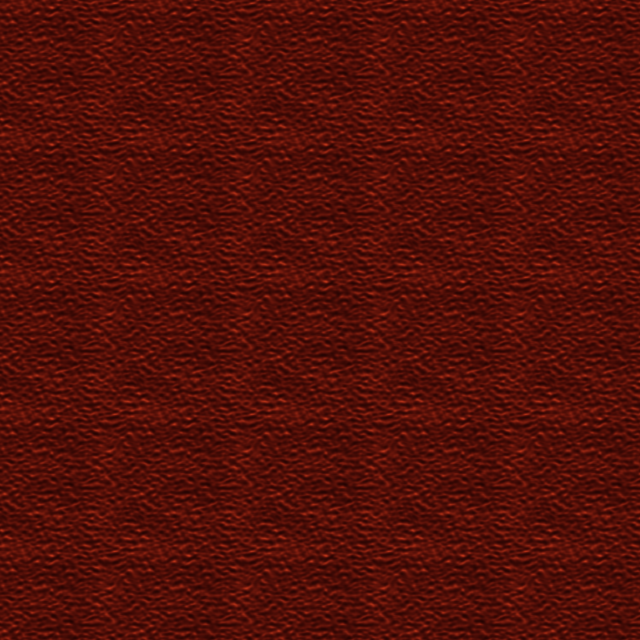
Give the GLSL for this texture, as a WebGL 2 fragment shader.

```glsl
#version 300 es
precision highp float;
// Dark red leather: a repeating tile of fine, short, mostly horizontal grain.
// Periodic gradient noise gives a height field, lit from above by a height
// difference; slow noise and soft patches vary the tone before colouring.

uniform vec2 u_resolution;
out vec4 fragColor;

const float TAU = 6.2831853;
const float TILE_SIZE = 0.2141;              // tile edge in canvas units
const vec2 COARSE_CELLS = vec2(20.0, 33.0);  // noise cells per tile
const vec2 FINE_CELLS = vec2(27.0, 41.0);
const vec2 WARP_CELLS = vec2(7.0, 8.0);
const vec2 TONE_CELLS = vec2(3.0, 5.0);
const float FINE_WEIGHT = 0.5;
const float WARP_AMOUNT = 0.016;
const vec2 LIGHT_STEP = vec2(0.005, 0.022);  // in tile units
const float RELIEF_GAIN = 2.9;
const float TONE_GAIN = 0.7;
const float TONE_OFFSET = -0.05;             // balances the bright patches
const vec3 MID_COLOR = vec3(0.315, 0.057, 0.029);
const vec3 COLOR_SPREAD = vec3(0.24, 0.37, 0.35);

// Integer hash of a lattice cell, mapped to a unit gradient.
vec2 gradientAt(vec2 cell, vec2 period, uint seed) {
    uvec2 c = uvec2(mod(cell, period));
    uint h = c.x * 1597u + c.y * 51749u + seed * 7919u;
    h = (h ^ (h >> 15)) * 73939u;
    h = (h ^ (h >> 13)) * 91193u;
    h ^= h >> 16;
    float angle = TAU * float(h & 65535u) / 65536.0;
    return vec2(cos(angle), sin(angle));
}

// Gradient noise that repeats once per tile.
float tileNoise(vec2 tilePos, vec2 cells, uint seed) {
    vec2 p = tilePos * cells;
    vec2 i = floor(p);
    vec2 f = p - i;
    vec2 w = f * f * f * (f * (f * 6.0 - 15.0) + 10.0);
    vec2 e = vec2(1.0, 0.0);
    float a = dot(gradientAt(i, cells, seed), f);
    float b = dot(gradientAt(i + e.xy, cells, seed), f - e.xy);
    float c = dot(gradientAt(i + e.yx, cells, seed), f - e.yx);
    float d = dot(gradientAt(i + e.xx, cells, seed), f - e.xx);
    return mix(mix(a, b, w.x), mix(c, d, w.x), w.y);
}

float grainHeight(vec2 p) {
    return tileNoise(p, COARSE_CELLS, 1u)
         + FINE_WEIGHT * tileNoise(p, FINE_CELLS, 2u);
}

// Soft elliptical patch, wrapped at the tile edges.
float softPatch(vec2 p, vec2 center, vec2 radius) {
    vec2 d = (fract(p - center + 0.5) - 0.5) / radius;
    return exp(-dot(d, d));
}

void main() {
    vec2 uv = gl_FragCoord.xy / u_resolution.y;
    vec2 p = uv / TILE_SIZE;

    // Bend the rows gently so the grain drifts into diagonals.
    vec2 bend = vec2(tileNoise(p, WARP_CELLS, 3u), tileNoise(p, WARP_CELLS, 4u));
    vec2 q = p + WARP_AMOUNT * bend;

    // Raking light over the grain.
    float relief = RELIEF_GAIN * (grainHeight(q) - grainHeight(q + LIGHT_STEP));

    // Slow tone: cloudy noise, a worn streak, a small spot and a pale column.
    float tone = TONE_OFFSET + TONE_GAIN * tileNoise(p, TONE_CELLS, 5u);
    tone += 0.55 * softPatch(p, vec2(0.12, 0.65), vec2(0.20, 0.06));
    tone += 0.35 * softPatch(p, vec2(0.37, 0.95), vec2(0.10, 0.05));
    tone += 0.25 * softPatch(p, vec2(0.76, 0.50), vec2(0.09, 9.0));

    vec3 color = MID_COLOR * exp(COLOR_SPREAD * (relief + tone));
    fragColor = vec4(color, 1.0);
}
```
